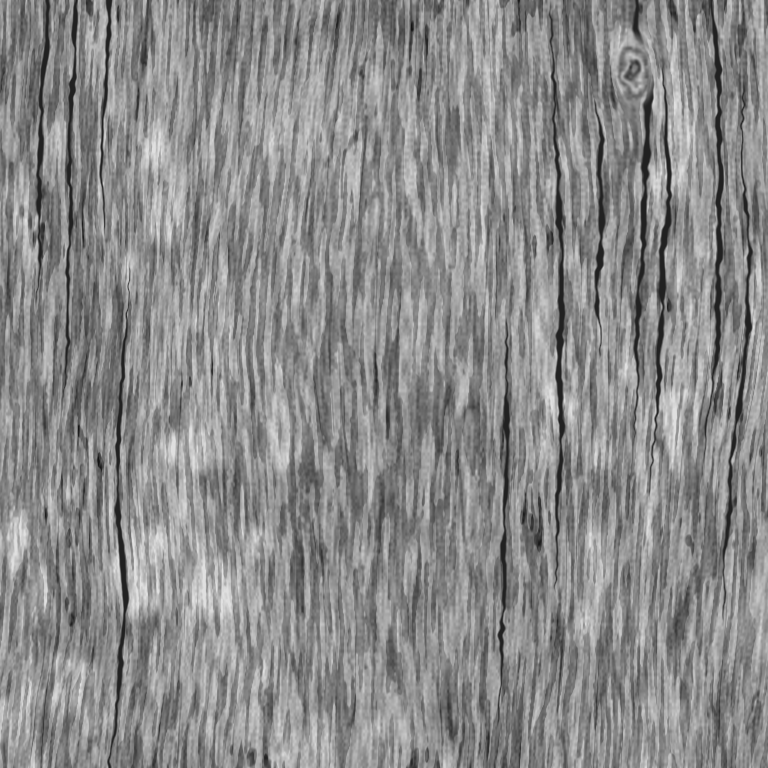
A Shadertoy shader for this texture:

```glsl
#define BASE_TONE 0.625
#define STREAK_DEPTH 0.17
#define FINE_DEPTH 0.24
#define PATCH_DEPTH 0.14
#define ROUGHNESS 0.11
#define CRACK_TONE 0.13
#define CRACK_COUNT 11
#define CRACK_WIDTH 0.0042
#define KNOT_CENTRE vec2(0.825, 0.908)
#define KNOT_RADIUS 0.019

float hash(vec2 p) {
    return fract(sin(dot(p, vec2(127.1, 311.7))) * 43758.5453);
}

float noise(vec2 p) {
    vec2 cell = floor(p), f = smoothstep(0.0, 1.0, fract(p));
    return mix(mix(hash(cell), hash(cell + vec2(1, 0)), f.x),
               mix(hash(cell + vec2(0, 1)), hash(cell + vec2(1, 1)), f.x), f.y);
}

// One fibre column, with its own phase so that fibre ends are staggered
float strand(float column, float y) {
    float t = y + 9.0 * hash(vec2(column, 3.7));
    float row = floor(t);
    return mix(hash(vec2(column, row)), hash(vec2(column, row + 1.0)),
               smoothstep(0.0, 1.0, fract(t)));
}

float fibres(vec2 p) {
    float column = floor(p.x);
    return mix(strand(column, p.y), strand(column + 1.0, p.y),
               smoothstep(0.0, 1.0, fract(p.x)));
}

// Bends the grain: broad waves, a slight lean, and a flow around the knot
vec2 bendGrain(vec2 p, float knotDist) {
    vec2 g = p;
    float r = max(knotDist, 1.0);
    g.x -= (p.x - KNOT_CENTRE.x) * 0.8 / (r * r);
    g.x += 0.060 * (noise(p * vec2(3.0, 1.8) + 4.0) - 0.5);
    g.x += 0.016 * (noise(p * vec2(7.0, 5.0) + 21.0) - 0.5);
    g.x += 0.003 * (noise(p * vec2(40.0, 22.0) + 9.0) - 0.5);
    g.x -= 0.05 * (p.y - 0.5);
    return g;
}

// Long tapering splits, gathered toward both sides of the board
float cracks(vec2 g, float pixel) {
    float mask = 0.0;
    for (int i = 0; i < CRACK_COUNT; i++) {
        float id = float(i);
        float x = 0.63 + 0.55 * (id + 0.7 * hash(vec2(id, 1.3))) / float(CRACK_COUNT);
        float middle = hash(vec2(id, 5.9));
        float halfLength = mix(0.13, 0.42, hash(vec2(id, 8.2)));
        float along = (g.y - middle) / halfLength;
        float wiggle = 0.006 * noise(vec2(g.y * 18.0, id * 7.0))
                     + 0.003 * noise(vec2(g.y * 110.0, id * 5.0));
        float d = abs(fract(g.x - x - wiggle + 0.5) - 0.5);
        float taper = max(1.0 - along * along, 0.0);
        float width = CRACK_WIDTH * taper * mix(0.2, 1.1, noise(vec2(g.y * 45.0, id + 40.0)));
        float split = 1.0 - smoothstep(width - pixel, width + 1.5 * pixel, d);
        mask = max(mask, split * smoothstep(0.0, 0.12, taper));
    }
    return mask;
}

void mainImage(out vec4 fragColor, in vec2 fragCoord) {
    vec2 p = fragCoord / iResolution.y;
    float pixel = 1.0 / iResolution.y;
    float knotDist = length((p - KNOT_CENTRE) * vec2(1.0, 0.62)) / KNOT_RADIUS;
    vec2 g = bendGrain(p, knotDist);

    // Dark streaks with frayed edges, denser in some patches
    float density = 0.2 * (noise(g * vec2(9.0, 6.0) + 60.0) - 0.5);
    float fray = 0.2 * (noise(g * vec2(340.0, 130.0)) - 0.5);
    float streak = smoothstep(0.46, 0.62, fibres(g * vec2(215.0, 18.0)) + density + fray);
    float tone = BASE_TONE - STREAK_DEPTH * streak;

    // Fine fibres, broader bands and weathered patches
    tone += FINE_DEPTH * (fibres(g * vec2(310.0, 34.0) + 300.0) - 0.5);
    tone += 0.10 * (fibres(g * vec2(85.0, 9.0) + 700.0) - 0.5);
    tone += PATCH_DEPTH * (noise(g * vec2(8.0, 6.0) + 13.0) - 0.5);
    tone += ROUGHNESS * (noise(g * vec2(410.0, 230.0) + 50.0) - 0.5);

    // Hairline fissures between the fibres
    float seam = abs(fibres(g * vec2(80.0, 6.0) + 150.0) - 0.5);
    float seamPresence = smoothstep(0.45, 0.65, fibres(g * vec2(50.0, 11.0) + 900.0));
    tone -= 0.13 * seamPresence * (1.0 - smoothstep(0.02, 0.09, seam));

    // Bleached fibres and short dark pits
    float bleach = noise(g * vec2(26.0, 17.0) + 80.0) * noise(g * vec2(6.0, 4.0) + 35.0);
    float paleFibre = mix(0.4, 1.3, fibres(g * vec2(170.0, 40.0) + 40.0));
    tone += 0.17 * paleFibre * smoothstep(0.38, 0.7, bleach);
    float pit = fibres(g * vec2(170.0, 36.0) + 500.0) * noise(g * vec2(13.0, 10.0) + 90.0);
    tone -= 0.22 * smoothstep(0.60, 0.72, pit);

    // Knot: pale rings around a dark, rough core
    float ripple = knotDist + 0.5 * noise(p * 70.0);
    float rings = 0.56 + 0.12 * sin(ripple * 9.0) + 0.2 * (noise(p * 240.0) - 0.5);
    rings -= 0.2 * (1.0 - smoothstep(0.35, 0.85, ripple));
    tone = mix(rings, tone, smoothstep(0.9, 1.7, knotDist));

    float split = cracks(g, pixel) * smoothstep(1.0, 1.8, knotDist);
    tone = mix(tone, CRACK_TONE, split);
    fragColor = vec4(vec3(clamp(tone, 0.08, 0.88)), 1.0);
}
```
